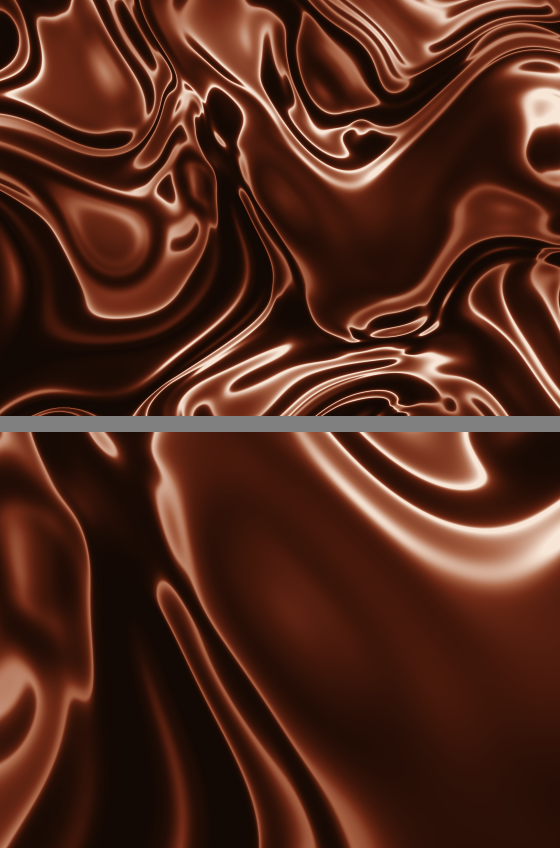
Top, the full canvas; bottom, a detail of the centre.
Write a WebGL 2 fragment shader that draws this texture.

```glsl
#version 300 es
precision highp float;
// Molten copper: folded liquid bands with hot crests and dark hollows.

uniform vec2 u_resolution;
out vec4 fragColor;

const int WARP_STEPS = 3;
const int SAMPLES = 3; // antialiasing samples per axis
const vec2 DENSITY = vec2(1.15, 1.35); // slightly flattened bands

// Unit gradient at an integer lattice point
vec2 latticeGradient(ivec2 cell) {
    uint h = uint(cell.x) * 1597334677u ^ uint(cell.y) * 3812015801u;
    h = (h ^ (h >> 16)) * 2246822519u;
    h = (h ^ (h >> 13)) * 3266489917u;
    h ^= h >> 16;
    float angle = float(h & 65535u) / 65536.0 * 6.28318;
    return vec2(cos(angle), sin(angle));
}

// Gradient noise, roughly -1 to 1
float gradientNoise(vec2 p) {
    vec2 base = floor(p);
    vec2 f = p - base;
    ivec2 cell = ivec2(base);
    vec2 s = f * f * f * (f * (f * 6.0 - 15.0) + 10.0);
    float a = dot(latticeGradient(cell), f);
    float b = dot(latticeGradient(cell + ivec2(1, 0)), f - vec2(1.0, 0.0));
    float c = dot(latticeGradient(cell + ivec2(0, 1)), f - vec2(0.0, 1.0));
    float d = dot(latticeGradient(cell + ivec2(1, 1)), f - vec2(1.0));
    return 1.4 * mix(mix(a, b, s.x), mix(c, d, s.x), s.y);
}

// Repeatedly displace the plane so that it stretches and folds
vec2 foldPlane(vec2 p, float strength) {
    for (int i = 0; i < WARP_STEPS; i++) {
        float freq = 1.4 + 0.35 * float(i);
        vec2 seed = vec2(7.3, 13.7) * float(i + 1);
        vec2 push = vec2(gradientNoise(p * freq + seed),
                         gradientNoise(p * freq - seed.yx + 41.5));
        p += push * strength / freq;
    }
    return p;
}

// Crest at height zero: steeper on one flank, glowing on the other
float crest(float height, float steepWidth, float softWidth) {
    float width = mix(steepWidth, softWidth, smoothstep(-0.06, 0.06, height));
    float x = height / width;
    return inversesqrt(1.0 + x * x);
}

// Blend towards the next ramp colour between two tones
vec3 rampTo(vec3 colour, vec3 next, float from, float to, float tone) {
    return mix(colour, next, clamp((tone - from) / (to - from), 0.0, 1.0));
}

vec3 copperRamp(float tone) {
    vec3 c = vec3(0.07, 0.03, 0.015);
    c = rampTo(c, vec3(0.13, 0.05, 0.02), 0.04, 0.11, tone);
    c = rampTo(c, vec3(0.26, 0.09, 0.04), 0.11, 0.21, tone);
    c = rampTo(c, vec3(0.45, 0.17, 0.09), 0.21, 0.40, tone);
    c = rampTo(c, vec3(0.66, 0.39, 0.27), 0.40, 0.64, tone);
    c = rampTo(c, vec3(0.81, 0.64, 0.55), 0.64, 0.84, tone);
    return rampTo(c, vec3(0.97, 0.90, 0.84), 0.84, 1.06, tone);
}

vec3 liquidCopper(vec2 p) {
    vec2 q = foldPlane(p, 1.35);
    float height = gradientNoise(q * 1.5 + 3.1)
                 + 0.35 * gradientNoise(q * 2.7 + 19.4);
    float light = mix(0.62, 1.14, smoothstep(-0.4, 0.4, gradientNoise(p * 2.4 + 57.2)));
    return copperRamp(light * crest(height, 0.032, 0.095));
}

void main() {
    vec3 sum = vec3(0.0);
    for (int y = 0; y < SAMPLES; y++) {
        for (int x = 0; x < SAMPLES; x++) {
            vec2 jitter = (vec2(x, y) + 0.5) / float(SAMPLES) - 0.5;
            vec2 uv = (gl_FragCoord.xy + jitter) / u_resolution.y;
            sum += liquidCopper(uv * DENSITY);
        }
    }
    fragColor = vec4(sum / float(SAMPLES * SAMPLES), 1.0);
}
```
